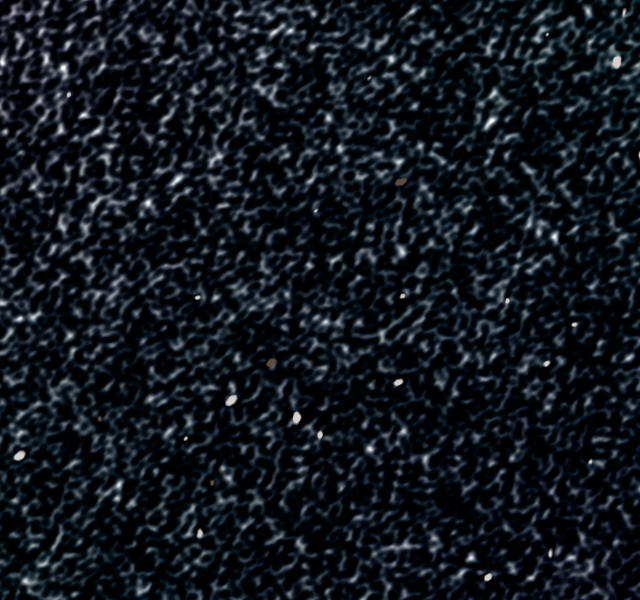
Give the GLSL for this texture, as a WebGL 1 fragment shader.

```glsl
precision highp float;

uniform vec2 u_resolution;

// Relief: lattice frequencies per canvas height, along and across the strokes
const vec2 GRAIN_FREQ = vec2(64.0, 84.0);
const vec2 RIDGE_FREQ = vec2(30.0, 58.0);
const vec2 PATCH_FREQ = vec2(8.0, 11.0);
const float GRAIN_ANGLE = 0.62;
const float RIDGE_ANGLE = 0.98;
const vec3 LAYER_WEIGHTS = vec3(0.80, 0.62, 0.24);
const float NOISE_DEVIATION = 0.216;
const float WARP = 0.004;

// Tone: brightness rises slowly at first, then steeply on the crests
const float TONE_BASE = 0.04;
const float TONE_SLOPE = 0.10;
const float TONE_CURVE = 0.046;
const float TINT_RISE = 0.03;
const vec3 COOL_TINT = vec3(-0.045, 0.003, 0.045);
const vec3 LAVENDER = vec3(0.026, -0.012, 0.004);
const vec3 TEAL = vec3(-0.020, 0.020, 0.008);
const vec3 SEA_BLUE = vec3(-0.012, 0.010, 0.002);
const vec3 INDIGO = vec3(0.012, -0.014, 0.012);

// Scattered flecks
const float FLECK_GRID = 14.0;
const float FLECK_CHANCE = 0.14;
const float FLECK_MIN = 0.0025;
const float FLECK_MAX = 0.0085;
const float FLECK_SOFTNESS = 0.0025;
const vec3 FLECK_WHITE = vec3(0.84, 0.82, 0.80);
const vec3 FLECK_BROWN = vec3(0.38, 0.30, 0.26);

const float TAU = 6.2831853;

vec3 hash3(vec2 cell) {
  vec3 h = fract(cell.xyx * vec3(0.1031, 0.1030, 0.0973));
  h += dot(h, h.yxz + 33.33);
  return fract((h.xxy + h.yzz) * h.zyx);
}

mat2 rotation(float angle) {
  float c = cos(angle), s = sin(angle);
  return mat2(c, -s, s, c);
}

float cornerSlope(vec2 cell, vec2 offset) {
  float angle = TAU * hash3(cell).x;
  return dot(vec2(cos(angle), sin(angle)), offset);
}

float gradientNoise(vec2 p) {
  vec2 cell = floor(p), f = p - cell;
  vec2 w = f * f * f * (f * (f * 6.0 - 15.0) + 10.0);
  vec2 e = vec2(1.0, 0.0);
  float bottom = mix(cornerSlope(cell, f), cornerSlope(cell + e, f - e), w.x);
  float top = mix(cornerSlope(cell + e.yx, f - e.yx),
                  cornerSlope(cell + 1.0, f - 1.0), w.x);
  return mix(bottom, top, w.y);
}

// Relief height scaled to unit deviation
float relief(vec2 p) {
  vec2 warped = p + WARP * vec2(gradientNoise(p * 21.0 + 140.0),
                                gradientNoise(p * 21.0 + 190.0));
  vec2 stroke = rotation(RIDGE_ANGLE) * warped;
  vec3 layers = vec3(
    gradientNoise(rotation(GRAIN_ANGLE) * warped * GRAIN_FREQ + 310.0),
    gradientNoise(stroke * RIDGE_FREQ + 470.0),
    gradientNoise(stroke * PATCH_FREQ + 620.0));
  return dot(layers, LAYER_WEIGHTS) / (NOISE_DEVIATION * length(LAYER_WEIGHTS));
}

float tone(float height) {
  float dark = TONE_BASE * exp(min(height, 0.0) * TONE_SLOPE / TONE_BASE);
  float crest = max(height, 0.0);
  return dark + crest * (TONE_SLOPE + TONE_CURVE * crest);
}

// Irregular bright stones, at most one per grid cell
vec3 addFlecks(vec3 color, vec2 p) {
  vec2 home = floor(p * FLECK_GRID);
  for (int j = -1; j <= 1; j++) {
    for (int i = -1; i <= 1; i++) {
      vec2 cell = home + vec2(float(i), float(j));
      vec3 place = hash3(cell + 71.0);
      vec3 trait = hash3(cell + 233.0);
      vec2 d = rotation(0.3 + 1.2 * trait.x) * (p - (cell + place.xy) / FLECK_GRID);
      float radius = mix(FLECK_MIN, FLECK_MAX, trait.y * trait.y);
      float edge = length(d * vec2(0.8, 1.25)) - radius
                 + 0.003 * gradientNoise(p * 110.0 + 50.0);
      float cover = 1.0 - smoothstep(-FLECK_SOFTNESS, FLECK_SOFTNESS, edge);
      vec3 stone = mix(FLECK_WHITE, FLECK_BROWN, step(0.82, trait.z));
      color = mix(color, stone, cover * step(place.z, FLECK_CHANCE));
    }
  }
  return color;
}

void main() {
  vec2 uv = gl_FragCoord.xy / u_resolution;
  vec2 p = gl_FragCoord.xy / u_resolution.y;

  // Light falls off from the upper left
  float glow = 0.40 * (uv.y - 0.5) - 0.28 * (uv.x - 0.5);
  float brightness = tone(relief(p) + glow);

  // Cool tint that drifts in hue between the corners
  vec3 tint = COOL_TINT + mix(mix(SEA_BLUE, INDIGO, uv.x),
                              mix(LAVENDER, TEAL, uv.x), uv.y);
  float strength = (1.0 - exp(-brightness / TINT_RISE))
                 * max(1.0 - 0.6 * brightness, 0.0);
  vec3 color = addFlecks(vec3(brightness) + tint * strength, p);
  gl_FragColor = vec4(clamp(color, 0.0, 1.0), 1.0);
}
```
